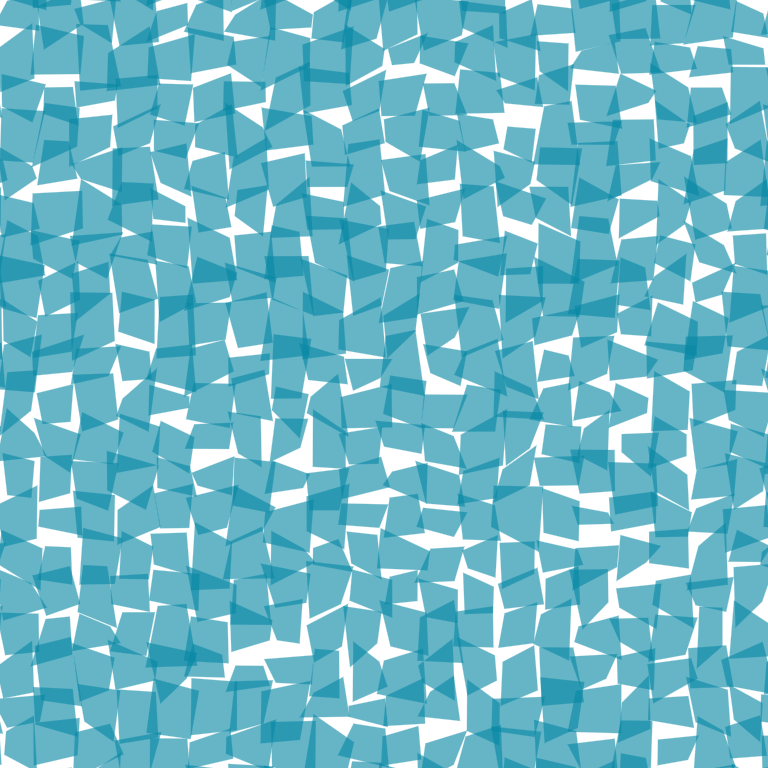
A WebGL 2 fragment shader for this pattern:

```glsl
#version 300 es
precision highp float;

// A mosaic of translucent teal paper scraps on white. Each grid cell holds one
// quadrilateral with four independently jittered corners, so that neighbours
// overlap in darker slivers or leave white gaps between them.

#define CELLS 20.0              // scraps across the canvas
#define SCRAP_SIZE vec2(1.01, 1.03)
#define JITTER vec2(0.22, 0.40) // corner displacement, in cells
#define INK vec3(0.027, 0.53, 0.643)
#define OPACITY 0.617
#define PAPER vec3(1.0)
#define SEED 17.0
#define EDGE_SOFTNESS 1.2       // smoothing width, in screen steps

uniform vec2 u_resolution;
out vec4 outColor;

// Two uniform random values in 0..1 for a lattice point
vec2 hash2(vec2 key) {
    vec3 h = fract((key.xyx + SEED) * vec3(0.1031, 0.1030, 0.0973));
    h += dot(h, h.yzx + 33.33);
    return fract((h.xx + h.yz) * h.zy);
}

// Corner of a cell's scrap, counter-clockwise from the lower left
vec2 scrapCorner(vec2 cell, int index) {
    vec2 side = vec2(index == 1 || index == 2, index >= 2);
    vec2 offset = (2.0 * hash2(2.0 * cell + side) - 1.0) * JITTER;
    return cell + 0.5 + (side - 0.5) * SCRAP_SIZE + offset;
}

// Distance to the nearest edge line, positive inside the scrap
float scrapDistance(vec2 p, vec2 cell) {
    float inside = 1e3;
    vec2 start = scrapCorner(cell, 3);
    for (int i = 0; i < 4; i++) {
        vec2 end = scrapCorner(cell, i);
        vec2 along = normalize(end - start);
        vec2 toPoint = p - start;
        inside = min(inside, along.x * toPoint.y - along.y * toPoint.x);
        start = end;
    }
    return inside;
}

void main() {
    float cellsPerStep = CELLS / min(u_resolution.x, u_resolution.y);
    vec2 p = gl_FragCoord.xy * cellsPerStep;
    float softness = EDGE_SOFTNESS * cellsPerStep;
    vec2 home = floor(p);

    // Layer every scrap that can reach this point
    vec3 color = PAPER;
    for (int y = -1; y <= 1; y++) {
        for (int x = -1; x <= 1; x++) {
            float depth = scrapDistance(p, home + vec2(x, y));
            float coverage = clamp(depth / softness + 0.5, 0.0, 1.0);
            color = mix(color, INK, OPACITY * coverage);
        }
    }
    outColor = vec4(color, 1.0);
}
```
